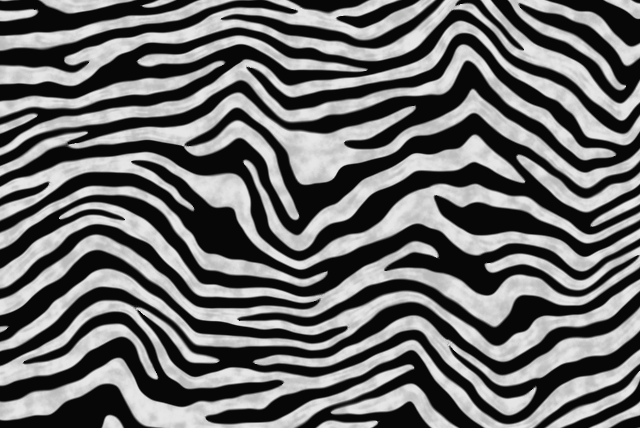
Give the GLSL for this pattern, as a Shadertoy shader.

```glsl
const float TAU = 6.2831853;
const float STRIPES_PER_HEIGHT = 15.5;
const float EDGE_SOFTNESS = 0.0032;
const vec3 INK = vec3(0.026);
const vec3 PALE_SHADE = vec3(0.73, 0.735, 0.73);
const vec3 PALE_LIGHT = vec3(0.90);

float hash(vec2 p) {
    return fract(sin(dot(p, vec2(127.1, 311.7))) * 43758.5453);
}

vec2 hash2(vec2 p) {
    return vec2(hash(p), hash(p + 37.3));
}

float noise(vec2 p) {
    vec2 cell = floor(p);
    vec2 f = fract(p);
    vec2 u = f * f * (3.0 - 2.0 * f);
    float low = mix(hash(cell), hash(cell + vec2(1, 0)), u.x);
    float high = mix(hash(cell + vec2(0, 1)), hash(cell + vec2(1, 1)), u.x);
    return mix(low, high, u.y);
}

float fbm(vec2 p) {
    float sum = 0.0;
    float weight = 0.5;
    for (int i = 0; i < 4; i++) {
        sum += weight * noise(p);
        p = mat2(1.6, 1.2, -1.2, 1.6) * p + 5.7;
        weight *= 0.5;
    }
    return sum / 0.9375;
}

// Rounded chevron that fades out above and below its centre
float chevron(vec2 d, float halfWidth, float reach) {
    float ridge = exp(-sqrt(d.x * d.x + 0.0005) / halfWidth);
    return ridge * exp(-d.y * d.y / (reach * reach));
}

// Height of the folds: valleys and peaks alternate along sheared rows
float foldHeight(vec2 p) {
    vec2 cellSize = vec2(0.34, 0.33);
    float height = 0.0;
    for (int row = -1; row <= 3; row++) {
        for (int column = -2; column <= 5; column++) {
            vec2 cell = vec2(column, row);
            vec2 jitter = hash2(cell + 11.0) - 0.5;
            vec2 centre = (cell + 0.5 + 0.8 * jitter) * cellSize;
            centre.x += 0.13 * cell.y;
            float side = mod(cell.x, 2.0) < 0.5 ? 1.0 : -1.0;
            float size = mix(0.03, 0.21, hash(cell + 3.7));
            float halfWidth = mix(0.08, 0.18, hash(cell + 7.1));
            height += side * size * chevron(p - centre, halfWidth, 0.23);
        }
    }
    return height;
}

// Phase turns around scattered points make stripes fork and end
float forkPhase(vec2 p) {
    vec2 cellSize = vec2(0.19, 0.145);
    float phase = 0.0;
    for (int row = -2; row <= 8; row++) {
        for (int column = -1; column <= 8; column++) {
            vec2 cell = vec2(column, row);
            vec2 centre = (cell + hash2(cell + 19.0)) * cellSize;
            vec2 d = p - centre;
            float turn = mod(cell.x + cell.y, 2.0) < 0.5 ? 1.0 : -1.0;
            phase += turn * atan(1.6 * d.y, d.x);
        }
    }
    return phase;
}

// Coordinates that follow the folded coat
vec2 foldCoat(vec2 p) {
    vec2 drift = vec2(noise(p * 4.0 + 2.0), noise(p * 4.0 + 31.0)) - 0.5;
    float sway = 0.08 * (noise(p * vec2(3.2, 2.4) + 4.0) - 0.5);
    float wobble = 0.045 * (noise(p * 9.0) - 0.5);
    float quiver = 0.010 * (noise(p * 26.0) - 0.5);
    return vec2(p.x, p.y - foldHeight(p + 0.08 * drift) - sway - wobble - quiver);
}

// Change of phase per canvas height, safe across full turns
float phaseSlope(float phase) {
    vec2 dial = vec2(cos(phase), sin(phase));
    return length(vec2(length(dFdx(dial)), length(dFdy(dial)))) * iResolution.y;
}

float stripeMask(float phase, float balance, float softness) {
    float edge = clamp(softness * phaseSlope(phase), 0.02, 0.9);
    return smoothstep(-edge, edge, sin(phase) + balance);
}

vec3 paleHair(vec2 p, vec2 coat) {
    float mottle = fbm(p * 45.0);
    float strands = noise(coat * vec2(30.0, 140.0));
    float tone = smoothstep(0.18, 0.72, mix(mottle, strands, 0.3));
    return mix(PALE_SHADE, PALE_LIGHT, tone);
}

void mainImage(out vec4 fragColor, in vec2 fragCoord) {
    vec2 p = fragCoord / iResolution.y;
    vec2 coat = foldCoat(p);
    float phase = TAU * STRIPES_PER_HEIGHT * coat.y + forkPhase(coat);

    // Swelling and thinning along each stripe
    float swell = noise(coat * vec2(6.0, 22.0) + 8.0) - 0.5;
    float ripple = noise(coat * vec2(20.0, 50.0)) - 0.5;
    float balance = 0.9 * swell + 0.35 * ripple;

    float softness = max(EDGE_SOFTNESS, 0.8 / iResolution.y);
    float pale = stripeMask(phase, balance, softness);
    fragColor = vec4(mix(INK, paleHair(p, coat), pale), 1.0);
}
```
